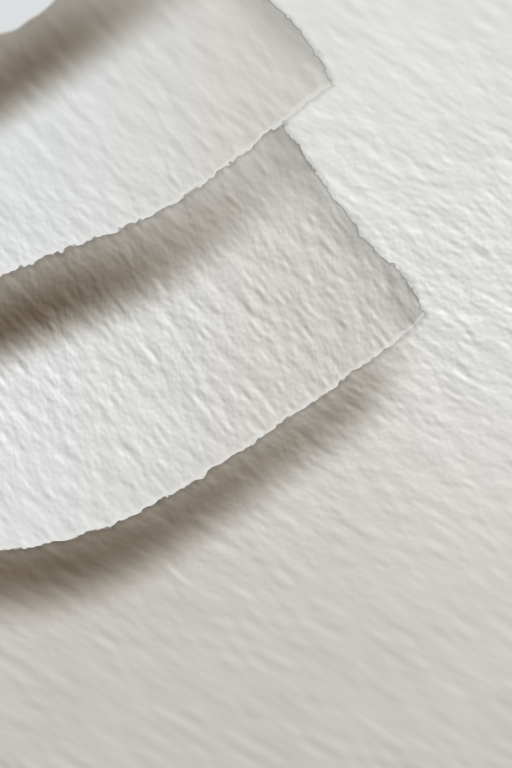
This texture is drawn by a Shadertoy shader. Its source:

```glsl
float hash(vec2 p) {
    vec3 q = fract(p.xyx * 0.1031);
    q += dot(q, q.yzx + 33.33);
    return fract((q.x + q.y) * q.z);
}

float noise(vec2 p) {
    vec2 i = floor(p), f = fract(p);
    f = f * f * (3.0 - 2.0 * f);
    return mix(mix(hash(i), hash(i + vec2(1, 0)), f.x),
               mix(hash(i + vec2(0, 1)), hash(i + vec2(1, 1)), f.x), f.y);
}

// Felt-like height, stretched along one direction; detail fades out of focus
float fibreHeight(vec2 p, float angle, float focus) {
    float c = cos(angle), s = sin(angle);
    vec2 q = vec2(c * p.x + s * p.y, c * p.y - s * p.x);
    q += 0.012 * (noise(p * 13.0) - 0.5);
    float h = 0.5 * noise(q * vec2(22, 58));
    h += 0.42 * focus * noise(q * vec2(46, 115) + 7.3);
    h += 0.2 * focus * noise(q * vec2(130, 210) + 3.1);
    return h;
}

float relief(vec2 p, float angle, float focus) {
    vec2 toLight = vec2(0.004, 0.006);
    float slope = fibreHeight(p, angle, focus) - fibreHeight(p + toLight, angle, focus);
    float mottle = noise(p * 9.0) - 0.5;
    return slope * mix(0.1, 0.23, focus) + 0.018 * mottle;
}

// Soft shadow profile below an overhanging edge
float castShadow(float drop, float contact, float peak, float end) {
    return mix(contact, 1.0, smoothstep(0.0, peak, drop))
         * (1.0 - smoothstep(peak, end, drop)) * smoothstep(-0.06, 0.0, drop);
}

vec3 shadePaper(vec3 lit, float shadow, float grain) {
    vec3 col = mix(lit, vec3(0.40, 0.355, 0.295), clamp(shadow, 0.0, 1.0));
    return col + grain * (1.0 - 0.35 * shadow);
}

float lowerBottom(float x) {
    return 0.432 + 0.15 * x + 0.48 * x * x + 0.014 * sin(8.0 * x - 2.9);
}

float lowerRight(float y) {
    float t = y - 0.885;
    return 0.834 - 0.85 * t + 0.25 * t * t + 0.02 * exp(-900.0 * (t - 0.075) * (t - 0.075));
}

float upperBottom(float x) {
    return 0.957 + 0.33 * x + 0.38 * x * x + 0.008 * sin(13.0 * x + 0.3);
}

float upperRight(float y) {
    float t = y - 1.33;
    return 0.65 - 0.4 * t - 1.8 * t * t;
}

// Lays a deckle-edged sheet over the colour beneath; gaps are positive inside
vec3 laySheet(vec3 below, vec3 paper, vec2 gaps, float blur) {
    gaps *= 0.83;
    float inside = min(gaps.x, gaps.y);
    float lip = smoothstep(0.013, 0.003, gaps.x) * smoothstep(-0.002, 0.004, inside);
    paper = mix(paper, vec3(0.9, 0.9, 0.885), 0.55 * lip);
    paper *= 1.0 - 0.13 * smoothstep(0.006, 0.0, gaps.y);
    below *= 1.0 - 0.1 * smoothstep(-0.012, 0.0, inside);
    return mix(below, paper, smoothstep(-blur, blur, inside));
}

void mainImage(out vec4 fragColor, in vec2 fragCoord) {
    vec2 p = 1.5 * fragCoord / iResolution.y;
    float pixel = 1.5 / iResolution.y;
    float edgeBlur = max(0.0018, 0.7 * pixel);

    // Sharpest zone runs across the middle
    float focusOffset = p.y - 0.78 - 0.15 * p.x;
    float focus = 0.1 + 0.9 * exp(-5.0 * focusOffset * focusOffset);

    // Ragged fibres displace the torn borders
    vec2 torn = p + 0.008 * (vec2(noise(p * 48.0), noise(p * 48.0 + 19.0)) - 0.5);
    torn += 0.006 * (vec2(noise(p * 125.0), noise(p * 125.0 + 31.0)) - 0.5);

    // Base sheet
    vec3 lit = mix(vec3(0.775, 0.76, 0.735), vec3(0.875, 0.875, 0.86),
                   smoothstep(0.0, 1.1, 0.8 * p.y + 0.4 * (p.x - 0.5)));
    float shadow = castShadow(lowerBottom(p.x) - p.y, 0.8, 0.05, 0.17)
                 * mix(0.88, 0.5, smoothstep(0.1, 0.75, p.x))
                 * (1.0 - smoothstep(0.66, 0.84, p.x));
    vec3 col = shadePaper(lit, shadow, relief(p, -0.55, focus));

    // Lower torn sheet
    vec2 gaps = vec2(torn.y - lowerBottom(torn.x), lowerRight(torn.y) - torn.x);
    lit = mix(vec3(0.865, 0.87, 0.865), vec3(0.80, 0.79, 0.765), smoothstep(0.0, 0.75, p.x));
    lit *= 1.0 - 0.11 * smoothstep(0.11, 0.0, gaps.y);
    shadow = castShadow(upperBottom(p.x) - p.y, 0.6, 0.10, 0.21)
           * mix(0.96, 0.12, smoothstep(0.05, 0.62, p.x));
    col = laySheet(col, shadePaper(lit, shadow, relief(p, -0.9, focus)), gaps, edgeBlur);

    // Upper torn sheet
    gaps = vec2(torn.y - upperBottom(torn.x), upperRight(torn.y) - torn.x);
    lit = mix(vec3(0.865, 0.875, 0.875), vec3(0.81, 0.80, 0.775), smoothstep(0.0, 0.6, p.x));
    lit *= 1.0 - 0.13 * smoothstep(0.13, 0.0, gaps.y) * smoothstep(1.28, 1.48, p.y);
    shadow = castShadow(1.43 + 0.64 * p.x - p.y, 0.65, 0.10, 0.22)
           * mix(0.85, 0.12, smoothstep(0.04, 0.48, p.x));
    col = laySheet(col, shadePaper(lit, shadow, relief(p, -0.8, focus)), gaps, edgeBlur);

    // Blurred corner closest to the viewer
    float corner = p.y - (1.432 + 0.25 * p.x + 3.6 * p.x * p.x);
    corner += 0.006 * (noise(p * 35.0) - 0.5);
    col = mix(col, vec3(0.86, 0.875, 0.875), smoothstep(-0.006, 0.006, corner));

    fragColor = vec4(clamp(col, 0.0, 1.0), 1.0);
}
```
